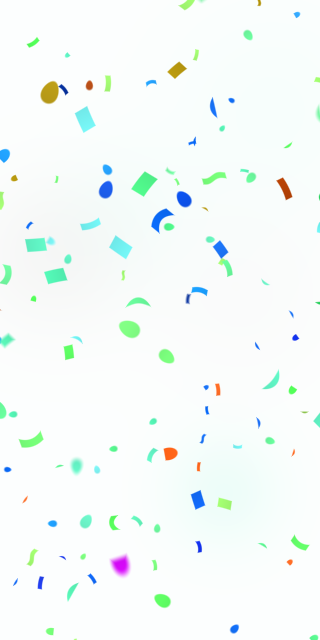
A Shadertoy shader for this pattern:

```glsl
// Confetti drifting over a near-white, faintly tinted backdrop.
// Two jittered grids scatter cards, petals, strips, slivers, ripples and domes,
// each a distance function with its own turn, size, colour and focus.

const float LARGE_CELLS = 6.0;    // grid cells across the width
const float SMALL_CELLS = 9.0;
const float LARGE_FILL = 0.64;    // share of cells holding a piece
const float SMALL_FILL = 0.42;
const float LARGE_SIZE = 0.033;   // half length, in canvas widths
const float SMALL_SIZE = 0.016;
const float SHARP_EDGE = 0.0026;
const float BLURRED_EDGE = 0.011;
const float BLURRED_SHARE = 0.14;
const float ACCENT_SHARE = 0.34;

const vec3 PAPER = vec3(0.990, 0.997, 0.995);
const vec3 WARM_HAZE = vec3(0.022, 0.030, 0.030);
const vec3 MINT_HAZE = vec3(0.060, 0.004, 0.020);

const vec3 COMMON[10] = vec3[10](
    vec3(0.32, 0.95, 0.70), vec3(0.32, 1.00, 0.34), vec3(0.42, 0.94, 0.94),
    vec3(0.45, 1.00, 0.46), vec3(0.36, 0.95, 0.76), vec3(0.10, 0.62, 1.00),
    vec3(0.28, 0.96, 0.52), vec3(0.02, 0.40, 0.96), vec3(0.40, 0.97, 0.60),
    vec3(0.62, 0.98, 0.42));
const vec3 UPPER_ACCENT[5] = vec3[5](
    vec3(0.00, 0.17, 0.60), vec3(0.70, 0.24, 0.00), vec3(0.70, 0.57, 0.00),
    vec3(0.02, 0.80, 0.26), vec3(0.02, 0.30, 0.92));
const vec3 LOWER_ACCENT[5] = vec3[5](
    vec3(0.82, 0.00, 0.96), vec3(0.00, 0.13, 0.92), vec3(1.00, 0.38, 0.08),
    vec3(0.02, 0.38, 0.96), vec3(0.50, 0.74, 0.22));

float random(vec2 cell, float slot) {
    return fract(sin(dot(cell, vec2(127.1, 311.7)) + slot * 74.7) * 43758.5453);
}

float box(vec2 q, vec2 halfSize) {
    vec2 d = abs(q) - halfSize;
    return length(max(d, 0.0)) + min(max(d.x, d.y), 0.0);
}

// Distance to one piece of half length 1; kind in 0..1 selects the outline.
float pieceDistance(vec2 q, float kind, float bend) {
    float slope = 2.0 * bend * q.x;
    float bentY = (q.y - bend * (q.x * q.x - 0.3)) / sqrt(1.0 + slope * slope);
    if (kind < 0.26)                                     // card
        return box(vec2(q.x + 0.12 * q.y, q.y - 0.1 * bend * q.x * q.x), vec2(0.85, 0.56));
    if (kind < 0.46)                                     // petal
        return 0.65 * (length(vec2(q.x, q.y / (0.72 - 0.14 * q.x))) - 0.92);
    if (kind < 0.72)                                     // bent strip
        return box(vec2(q.x, bentY), vec2(0.98, 0.32));
    if (kind < 0.86)                                     // tapering sliver
        return 0.85 * (abs(bentY * 1.1) - 0.26 * (1.0 - q.x * q.x));
    if (kind < 0.92)                                     // ripple
        return 0.9 * box(vec2(q.x, q.y - 0.12 * sin(3.4 * q.x + bend)), vec2(0.95, 0.24));
    return max(length(q * vec2(0.75, 1.15)) - 0.72, -q.x - 0.35);   // dome
}

vec3 pieceColour(vec2 cell, float height) {
    int accent = int(random(cell, 1.0) * 5.0);
    if (random(cell, 2.0) > ACCENT_SHARE) return COMMON[int(random(cell, 3.0) * 10.0)];
    return height > 0.5 ? UPPER_ACCENT[accent] : LOWER_ACCENT[accent];
}

// Lays one grid of pieces over the colour below it.
vec3 scatter(vec3 colour, vec2 p, float cells, float fill, float size,
             float plainest, float seed, float top) {
    vec2 home = floor(p * cells);
    for (int j = -1; j <= 1; j++)
    for (int i = -1; i <= 1; i++) {
        vec2 spot = home + vec2(i, j);
        vec2 cell = spot + seed;
        if (random(cell, 0.0) > fill) continue;

        vec2 centre = (spot + vec2(random(cell, 4.0), random(cell, 5.0))) / cells;
        float angle = 6.2832 * random(cell, 6.0);
        float scale = size * mix(0.65, 1.25, random(cell, 7.0));
        float kind = mix(plainest, 1.0, random(cell, 8.0));
        float bend = mix(0.08, 0.55, random(cell, 9.0));

        float c = cos(angle), s = sin(angle);
        vec2 q = mat2(c, -s, s, c) * (p - centre) / scale;
        float d = scale * pieceDistance(q, kind, bend);

        float edge = random(cell, 10.0) < BLURRED_SHARE ? BLURRED_EDGE * scale / LARGE_SIZE : SHARP_EDGE;
        edge = max(edge, 0.7 / iResolution.x);
        float opacity = mix(0.85, 1.0, sqrt(random(cell, 11.0)));
        vec3 tone = pieceColour(cell, centre.y / top) * (1.0 + 0.04 * q.x);
        colour = mix(colour, tone, opacity * smoothstep(edge, -edge, d));
    }
    return colour;
}

float glow(vec2 p, vec2 centre, float radius) {
    vec2 d = (p - centre) / radius;
    return exp(-dot(d, d));
}

vec3 backdrop(vec2 p, float top) {
    float warm = glow(p, vec2(0.16, 0.60 * top), 0.24) + 0.4 * glow(p, vec2(0.75, 0.54 * top), 0.30);
    float mint = glow(p, vec2(0.70, 0.23 * top), 0.18) + 0.4 * glow(p, vec2(0.38, 0.67 * top), 0.22)
               + 0.35 * glow(p, vec2(0.85, 0.83 * top), 0.35);
    return PAPER - WARM_HAZE * warm - MINT_HAZE * mint;
}

void mainImage(out vec4 fragColor, in vec2 fragCoord) {
    vec2 p = fragCoord / iResolution.x;
    float top = iResolution.y / iResolution.x;
    vec3 colour = backdrop(p, top);
    colour = scatter(colour, p, SMALL_CELLS, SMALL_FILL, SMALL_SIZE, 0.25, 37.0, top);
    colour = scatter(colour, p, LARGE_CELLS, LARGE_FILL, LARGE_SIZE, 0.0, 11.0, top);
    fragColor = vec4(clamp(colour, 0.0, 1.0), 1.0);
}
```
